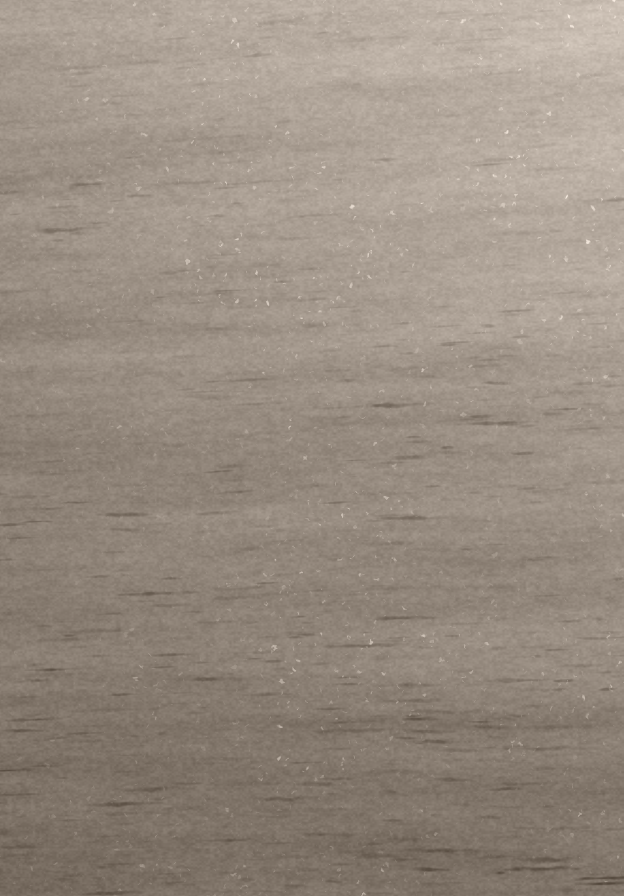
Give the GLSL for this texture, as a WebGL 2 fragment shader.

```glsl
#version 300 es
precision highp float;
// Pale taupe wood laminate under raking light, brightest at the upper right.
// Stretched value noise makes the grain; jittered cells scatter dark pores
// and small glinting flecks over a finely embossed surface.

uniform vec2 u_resolution;
out vec4 fragColor;

// Integer mixing hash: two values in 0..1 for each cell and seed.
vec2 hash2(vec2 cell, int seed) {
    uvec2 v = uvec2(ivec2(cell) + ivec2(seed * 719, seed * 347));
    v = v * 1664525u + 1013904223u;
    v.x += v.y * 1664525u;
    v.y += v.x * 1664525u;
    v ^= v >> 16u;
    v.x += v.y * 1664525u;
    v.y += v.x * 1664525u;
    v ^= v >> 16u;
    return vec2(v & 65535u) / 65535.0;
}

// Smooth value noise in -1..1.
float noise(vec2 p, int seed) {
    vec2 i = floor(p), f = fract(p);
    f = f * f * (3.0 - 2.0 * f);
    float low = mix(hash2(i, seed).x, hash2(i + vec2(1, 0), seed).x, f.x);
    float high = mix(hash2(i + vec2(0, 1), seed).x, hash2(i + vec2(1, 1), seed).x, f.x);
    return 2.0 * mix(low, high, f.y) - 1.0;
}

// Tapered horizontal pores, one candidate per cell; returns darkness.
float pores(vec2 p, vec2 cellSize, float density, int seed) {
    vec2 home = floor(p / cellSize);
    float ragged = noise(p * vec2(90.0, 300.0), seed + 3);
    float dark = 0.0;
    for (int y = -1; y <= 1; y++)
    for (int x = -1; x <= 1; x++) {
        vec2 cell = home + vec2(x, y);
        vec2 pick = hash2(cell, seed + 1);
        if (pick.x > density) continue;
        vec2 d = p - (cell + hash2(cell, seed)) * cellSize;
        vec2 radius = cellSize * vec2(mix(0.2, 0.7, pick.y), mix(0.2, 0.34, pick.x / density));
        float r = length(d / radius) + 0.4 * ragged;
        float strength = hash2(cell, seed + 2).x;
        strength = mix(0.2, 1.0, strength * strength);
        dark = max(dark, strength * (1.0 - smoothstep(0.0, 1.2, r)));
    }
    return dark;
}

// Irregular bright chips with random size, turn and strength.
float flecks(vec2 p, float cellSize, float density, float pixel, int seed) {
    vec2 home = floor(p / cellSize);
    vec2 warp = vec2(noise(p * 350.0, seed + 4), noise(p * 350.0, seed + 5)) * 0.0018;
    float glow = 0.0;
    for (int y = -1; y <= 1; y++)
    for (int x = -1; x <= 1; x++) {
        vec2 cell = home + vec2(x, y);
        vec2 pick = hash2(cell, seed + 1);
        if (pick.x > density) continue;
        vec2 d = p + warp - (cell + hash2(cell, seed)) * cellSize;
        float angle = 3.1416 * pick.y;
        d = mat2(cos(angle), sin(angle), -sin(angle), cos(angle)) * d;
        vec2 shape = hash2(cell, seed + 2);
        float size = cellSize * mix(0.09, 0.2, shape.x * shape.x);
        float r = length(d * vec2(1.0, 1.7)) - size;
        float soft = 0.6 * pixel + 0.0007;
        glow = max(glow, mix(0.2, 1.0, shape.y) * (1.0 - smoothstep(-soft, soft, r)));
    }
    return glow;
}

// Broad light falloff over the sheet, uv in 0..1.
float lighting(vec2 uv) {
    return 0.467 + 0.18 * uv.y + 0.03 * uv.x + 0.12 * uv.x * uv.y;
}

// Grain bands from coarse to thread-thin.
float grain(vec2 p) {
    return 0.025 * noise(p * vec2(1.8, 22.0), 11)
         + 0.020 * noise(p * vec2(4.0, 55.0), 12)
         + 0.014 * noise(p * vec2(11.0, 140.0), 13);
}

// Fine embossing, stretched slightly along the grain.
float emboss(vec2 p) {
    return 0.022 * noise(p * vec2(190.0, 310.0), 21)
         + 0.022 * noise(p * vec2(420.0, 500.0), 22)
         + 0.010 * noise(p * vec2(60.0, 110.0), 23);
}

void main() {
    vec2 uv = gl_FragCoord.xy / u_resolution;
    vec2 p = gl_FragCoord.xy / u_resolution.y;
    float pixel = 1.0 / u_resolution.y;

    // The grain climbs to the right, more steeply toward the top.
    vec2 g = p;
    g.y -= p.x * mix(0.01, 0.07, uv.y) + 0.003 * noise(p * vec2(5.0, 7.0), 31);

    float light = lighting(uv) + grain(g) + emboss(p);

    // Pores gather in patches and read stronger in the darker lower part.
    float patches = smoothstep(-0.6, 0.6, noise(g * vec2(4.0, 18.0), 41));
    float pore = max(pores(g, vec2(0.075, 0.0105), 0.30, 50),
                     0.75 * pores(g, vec2(0.036, 0.007), 0.26, 60));
    light -= mix(0.18, 0.11, uv.y) * pore * mix(0.35, 1.0, patches);

    // Flecks cluster, and thin out toward the left edge.
    float cluster = smoothstep(-0.5, 0.6, noise(p * 12.0, 71));
    float spread = mix(0.45, 1.0, smoothstep(0.0, 0.5, uv.x)) * mix(0.35, 1.0, cluster);
    float fleck = max(flecks(p, 0.0155, 0.27, pixel, 80),
                      0.75 * flecks(p, 0.009, 0.27, pixel, 90));
    light += 0.23 * fleck * spread;

    vec3 warmTint = vec3(0.0, -0.045, -0.09);
    fragColor = vec4(clamp(light + warmTint, 0.0, 1.0), 1.0);
}
```
